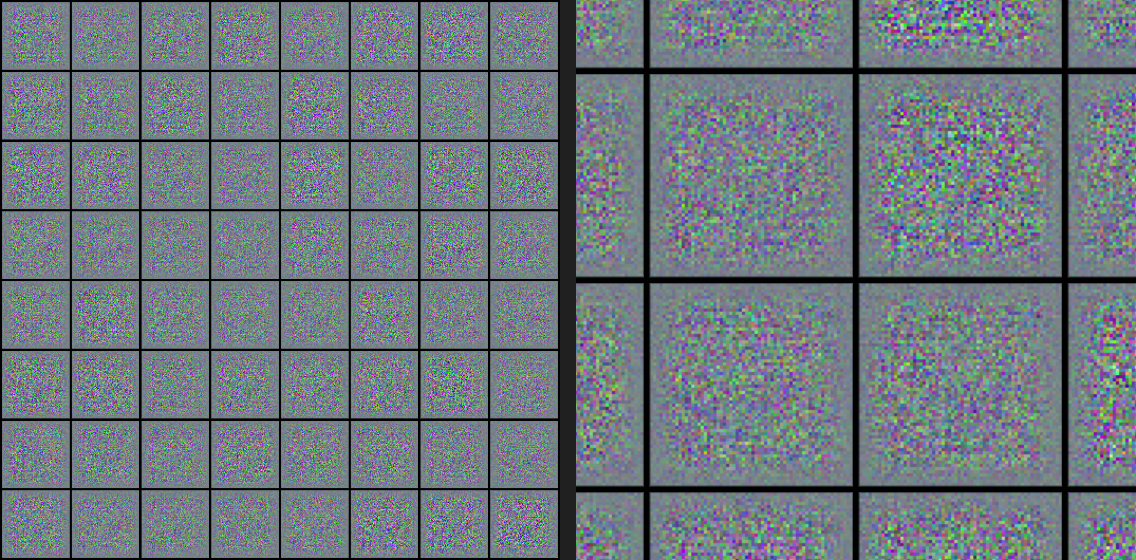
Left: the whole. Right: its middle third, enlarged.
Reproduce this pattern procedurally as a three.js fragment shader.

```glsl
varying vec2 vUv;

const float TILES = 8.0;
const float CELLS = 64.0;  // grain cells across one tile
const float LINE = 2.0;    // line width in cells
const vec3 BASE = vec3(0.467, 0.510, 0.538);
const vec3 LINE_COLOUR = vec3(0.005);

float hash(vec2 p) {
  vec3 q = fract(vec3(p.xyx) * vec3(0.1031, 0.1030, 0.0973));
  q += dot(q, q.yzx + 33.33);
  return fract((q.x + q.y) * q.z);
}

float cornerSlope(vec2 corner, vec2 offset) {
  float angle = 6.28318 * hash(corner);
  return dot(vec2(cos(angle), sin(angle)), offset);
}

float gradientNoise(vec2 p) {
  vec2 i = floor(p);
  vec2 f = p - i;
  vec2 u = f * f * f * (f * (f * 6.0 - 15.0) + 10.0);
  vec2 e = vec2(1.0, 0.0);
  float low = mix(cornerSlope(i, f), cornerSlope(i + e, f - e), u.x);
  float high = mix(cornerSlope(i + e.yx, f - e.yx), cornerSlope(i + 1.0, f - 1.0), u.x);
  return mix(low, high, u.y);
}

// Turned, stretched sampling keeps the noise lattice off the cell grid
float grain(vec2 cell, vec2 seed) {
  mat2 turn = mat2(1.42, 0.78, -0.78, 1.42);
  return gradientNoise(turn * cell + seed + 200.0);
}

vec3 colourGrain(vec2 cell, vec2 seed) {
  return vec3(grain(cell, seed),
              grain(cell, seed + vec2(311.3, 57.7)),
              grain(cell, seed + vec2(83.6, 419.2)));
}

// Noise is weak at the rim of a tile and patchy inside it
float grainStrength(vec2 cell, vec2 tile) {
  vec2 inset = min(cell, CELLS - 1.0 - cell);
  vec2 ramp = smoothstep(-1.0, 11.0, inset);
  float patchGain = 1.0 + 0.5 * gradientNoise(cell / 13.0 + tile * 17.3 + 40.0);
  float tileGain = mix(0.8, 1.15, hash(tile + 5.0));
  float drift = 1.08 - 0.2 * cell.x / CELLS;
  return mix(0.22, 1.0, ramp.x * ramp.y) * patchGain * tileGain * drift;
}

// Faint weave on every second and fourth cell
float weave(vec2 cell) {
  vec2 pairs = step(1.0, mod(cell, 2.0)) - 0.5;
  vec2 fours = 0.25 - step(3.0, mod(cell, 4.0));
  return 0.025 * (pairs.x + pairs.y) + 0.03 * (fours.x + fours.y);
}

// Grain mixes a layer repeated in all tiles with one unique to each
vec3 cellColour(vec2 cell, vec2 tile) {
  cell = clamp(cell, 0.0, CELLS - 1.0);
  vec3 repeatedGrain = colourGrain(cell, vec2(0.0));
  vec3 uniqueGrain = colourGrain(cell, 131.7 * (tile + 1.0));
  vec3 n = 0.65 * repeatedGrain + 0.75 * uniqueGrain;
  vec3 tint = vec3(0.75 * n.r - 0.15 * n.g, n.g, 0.8 * n.b - 0.45 * n.g);
  return BASE + grainStrength(cell, tile) * (0.9 * tint + weave(cell));
}

// Neighbouring cells meet in a narrow smooth blend
vec3 tileColour(vec2 local, vec2 tile) {
  vec2 p = local - 0.5;
  vec2 i = floor(p);
  vec2 w = smoothstep(0.2, 0.8, p - i);
  vec2 e = vec2(1.0, 0.0);
  vec3 low = mix(cellColour(i, tile), cellColour(i + e, tile), w.x);
  vec3 high = mix(cellColour(i + e.yx, tile), cellColour(i + 1.0, tile), w.x);
  return mix(low, high, w.y);
}

void main() {
  float pitch = CELLS + LINE;
  vec2 pos = vUv * (TILES * pitch + LINE);
  vec2 tile = min(floor(pos / pitch), TILES - 1.0);
  vec2 local = pos - tile * pitch - LINE;

  // Black lines around every tile
  vec2 inset = min(local, CELLS - local);
  float inside = smoothstep(-0.5, 0.5, min(inset.x, inset.y));

  vec3 colour = mix(LINE_COLOUR, tileColour(local, tile), inside);
  gl_FragColor = vec4(clamp(colour, 0.0, 1.0), 1.0);
}
```
